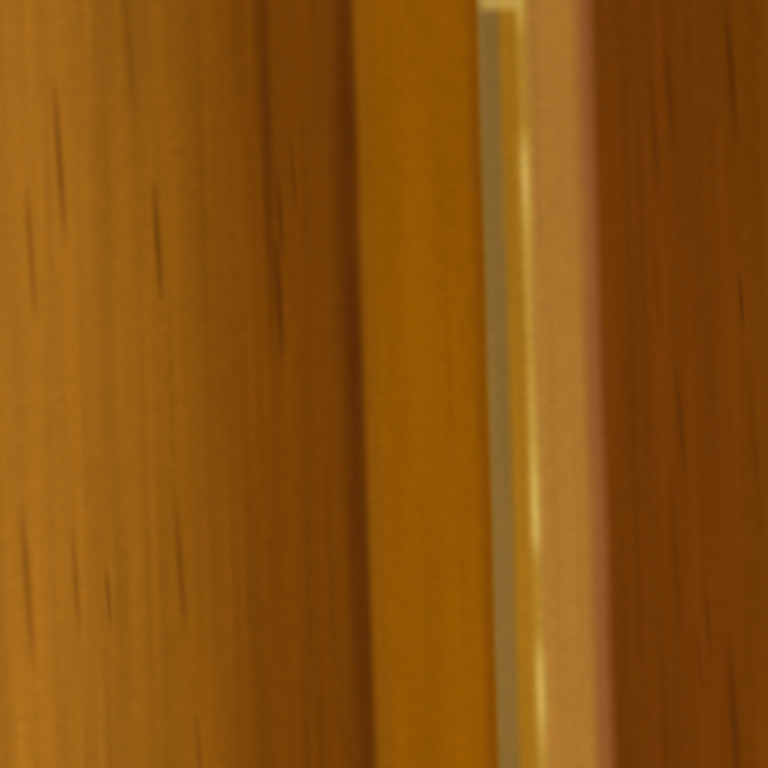
Give the GLSL for this texture, as a three.js fragment shader.

```glsl
// Varnished wooden boards seen close up, slightly out of focus, with a glossy bead.
// Leaning colour bands are blended from left to right, then stretched noise adds
// grain, scattered tapered flecks add pores, and fine noise adds a soft mottle.
varying vec2 vUv;

const float LEAN = 0.03;

const vec3 HONEY  = vec3(0.635, 0.405, 0.105);
const vec3 AMBER  = vec3(0.535, 0.325, 0.055);
const vec3 BROWN  = vec3(0.450, 0.240, 0.022);
const vec3 SHADOW = vec3(0.345, 0.165, 0.025);
const vec3 ORANGE = vec3(0.565, 0.330, 0.012);
const vec3 GREY   = vec3(0.520, 0.390, 0.180);
const vec3 GOLD   = vec3(0.625, 0.420, 0.085);
const vec3 TAN    = vec3(0.665, 0.455, 0.175);
const vec3 ROSE   = vec3(0.560, 0.330, 0.160);
const vec3 UMBER  = vec3(0.425, 0.212, 0.022);
const vec3 GLOSS  = vec3(0.800, 0.660, 0.330);

float hash(vec2 p) {
  vec3 q = fract(vec3(p.xyx) * 0.1031);
  q += dot(q, q.yzx + 33.33);
  return fract((q.x + q.y) * q.z);
}

float noise(vec2 p) {
  vec2 i = floor(p);
  vec2 f = fract(p);
  f = f * f * (3.0 - 2.0 * f);
  float low = mix(hash(i), hash(i + vec2(1.0, 0.0)), f.x);
  float high = mix(hash(i + vec2(0.0, 1.0)), hash(i + vec2(1.0, 1.0)), f.x);
  return mix(low, high, f.y);
}

float edge(float x, float at, float soft) {
  return smoothstep(at - soft, at + soft, x);
}

float ridge(float x, float at, float width) {
  float d = (x - at) / width;
  return exp(-d * d);
}

// Thin upright stroke that fades toward both ends.
float fleck(vec2 p, vec2 centre, vec2 size, float lean) {
  vec2 d = p - centre;
  float taper = max(0.0, 1.0 - d.y * d.y / (size.y * size.y));
  return taper * ridge(d.x + lean * d.y, 0.0, size.x);
}

// Scattered flecks between two x positions.
float flecks(vec2 p, float left, float right, float seed) {
  float sum = 0.0;
  for (int i = 0; i < 11; i++) {
    vec2 id = vec2(float(i) + 1.0, seed);
    vec2 centre = vec2(mix(left, right, hash(id)), hash(id + 17.0));
    vec2 size = mix(vec2(0.003, 0.04), vec2(0.006, 0.13), hash(id + 41.0));
    sum += fleck(p, centre, size, 0.04) * mix(0.25, 0.9, hash(id + 73.0));
  }
  return min(sum, 1.0);
}

// Colour bands across the boards, s being the leaning x position.
vec3 boards(float s, float y) {
  vec3 c = mix(HONEY, AMBER, smoothstep(0.04, 0.28, s));
  c = mix(c, BROWN, smoothstep(0.22, 0.40, s));
  float seam = 0.75 + 0.25 * noise(vec2(3.0, y * 7.0));
  c = mix(c, SHADOW, 0.8 * seam * ridge(s, 0.478, 0.018));
  c = mix(c, ORANGE, edge(s, 0.492, 0.009));
  c = mix(c, AMBER, 0.45 * ridge(s, 0.500, 0.011));
  c = mix(c, BROWN, 0.5 * ridge(s, 0.644, 0.010));
  c = mix(c, GREY, edge(s, 0.650, 0.005));
  c = mix(c, GOLD, edge(s, 0.678, 0.008));
  c = mix(c, TAN, edge(s, 0.712, 0.006));
  c = mix(c, ROSE, edge(s, 0.780, 0.014));
  c = mix(c, UMBER, edge(s, 0.800, 0.010));
  return mix(c, BROWN, 0.8 * smoothstep(0.93, 1.03, s));
}

void main() {
  float y = vUv.y;
  float s = vUv.x + LEAN * y;
  vec2 p = vec2(s, y);
  vec3 colour = boards(s + 0.003 * (noise(vec2(s * 9.0, y * 6.0)) - 0.5), y);

  // Grain, strongest on the two matt boards.
  float matt = 1.0 - edge(s, 0.48, 0.02) + edge(s, 0.81, 0.01);
  float broad = noise(vec2(s * 32.0, y * 1.6)) - 0.5;
  float fine = noise(vec2(s * 105.0, y * 4.0 + 9.0)) - 0.5;
  colour *= 1.0 + (0.09 * broad + 0.08 * fine) * mix(0.55, 1.0, matt);

  // Dark pores and one long broken streak on the left board.
  float pores = flecks(p, 0.04, 0.45, 5.0) * 0.55;
  pores += flecks(p, 0.87, 1.02, 29.0) * 0.6;
  pores += fleck(p, vec2(0.372, 0.84), vec2(0.010, 0.32), 0.0) * 0.45;
  pores += fleck(p, vec2(0.382, 0.61), vec2(0.005, 0.09), 0.02) * 0.5;
  colour = mix(colour, SHADOW * 0.85, min(pores, 0.8) * matt);

  // Broken gloss line along the bead, and a bright cap at its top.
  float shine = 0.3 + 0.65 * smoothstep(0.3, 0.8, noise(vec2(7.0, y * 9.0)));
  colour = mix(colour, GLOSS, shine * ridge(s, 0.707, 0.008));
  float cap = edge(s, 0.655, 0.010) * (1.0 - edge(s, 0.705, 0.010));
  colour = mix(colour, GLOSS, 0.8 * cap * edge(y, 0.987, 0.010));

  // Soft mottle and a slightly dimmer upper part.
  float mottle = noise(vUv * 75.0) + noise(vUv * 170.0 + 31.0) - 1.0;
  colour *= 1.0 + 0.028 * mottle;
  colour *= 1.015 - 0.035 * smoothstep(0.5, 1.0, y);
  gl_FragColor = vec4(colour, 1.0);
}
```
